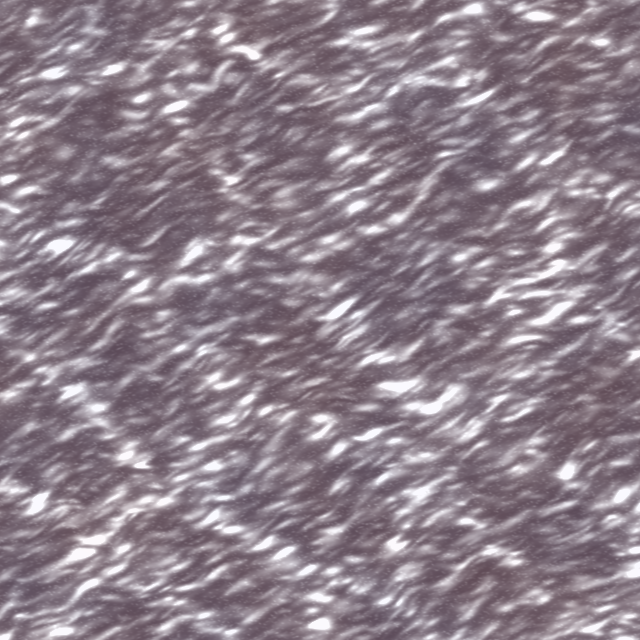
This texture is drawn by a WebGL 1 fragment shader. Its source:

```glsl
precision highp float;
// Creased mauve hide with glossy highlights: short tilted glints are scattered
// in jittered cells, and brightened along a wavering net of cellular creases.
// Layered sines bend the grain and vary its tone.
uniform vec2 u_resolution;

const vec3 SHADE = vec3(0.39, 0.32, 0.37);
const vec3 GLOSS = vec3(0.95, 0.94, 0.96);
const vec3 WARMTH = vec3(0.014, 0.0, -0.012);

const float GLINT_TILT = 0.36;              // radians, rising to the right
const vec2 GLINT_CELL = vec2(0.042, 0.022); // in canvas units
const vec2 FINE_CELL = vec2(0.026, 0.014);
const vec2 SPECK_CELL = vec2(0.0062, 0.0055);
const vec2 GLINT_REACH = vec2(0.45, 0.28);  // in cells
const float GLINT_SWAY = 0.55;              // spread of single glint tilts
const float FINE_WEIGHT = 0.55;
const float SPECK_WEIGHT = 0.17;

const float CREASE_TILT = -0.66;            // radians, falling to the right
const vec2 CREASE_CELL = vec2(0.36, 0.19);
const float CREASE_WIDTH = 0.19;
const float CREASE_GAIN = 0.95;
const float CREASE_GLOW = 0.13;
const float BASE_GAIN = 0.74;
const float BASE_TONE = 0.01;

vec2 hash2(vec2 p) {
  vec3 q = fract(p.xyx * vec3(0.1031, 0.1030, 0.0973));
  q += dot(q, q.yzx + 33.33);
  return fract((q.xx + q.yz) * q.zy);
}

vec2 rotate(vec2 p, float angle) {
  float c = cos(angle), s = sin(angle);
  return vec2(c * p.x + s * p.y, c * p.y - s * p.x);
}

// Smooth variation, roughly within -1 to 1
float layeredSines(vec2 p) {
  float sum = 0.0, weight = 0.5;
  for (int i = 0; i < 4; i++) {
    sum += weight * sin(p.x + 1.7 * sin(p.y * 0.8)) * cos(p.y + 1.3 * sin(p.x * 0.7));
    p = rotate(p, 1.1) * 1.83 + 4.7;
    weight *= 0.6;
  }
  return sum;
}

// One soft elongated spot per cell, with random place, tilt and strength
float glints(vec2 p, vec2 cellSize, float seed) {
  vec2 q = p / cellSize + seed;
  vec2 cell = floor(q);
  float sum = 0.0;
  for (int y = -1; y <= 1; y++) {
    for (int x = -1; x <= 1; x++) {
      vec2 id = cell + vec2(float(x), float(y));
      vec2 look = hash2(id + 71.0);
      vec2 d = q - id - hash2(id);
      d.y -= d.x * (look.x - 0.5) * GLINT_SWAY * cellSize.x / cellSize.y;
      d /= GLINT_REACH * vec2(0.8 + 0.4 * look.x, 1.0);
      sum += mix(0.12, 1.0, look.y * look.y) * exp(-dot(d, d));
    }
  }
  return sum;
}

// Borders between stretched cells: 1 on a crease, 0 inside
float creases(vec2 p) {
  vec2 q = rotate(p, CREASE_TILT) / CREASE_CELL + 17.0;
  vec2 cell = floor(q);
  float nearest = 9.0, second = 9.0;
  for (int y = -1; y <= 1; y++) {
    for (int x = -1; x <= 1; x++) {
      vec2 id = cell + vec2(float(x), float(y));
      float d = length(q - id - 0.15 - 0.7 * hash2(id));
      second = min(second, max(nearest, d));
      nearest = min(nearest, d);
    }
  }
  float edge = (second - nearest) / CREASE_WIDTH;
  return exp(-edge * edge);
}

void main() {
  vec2 p = gl_FragCoord.xy / u_resolution.y;

  // Bend the surface
  vec2 bend = vec2(layeredSines(p * 9.0), layeredSines(p * 9.0 + 21.0));
  vec2 skin = p + 0.018 * bend;
  vec2 grain = rotate(skin, GLINT_TILT);

  // Creases, stronger in places and toward the bottom
  float strength = 0.85 + 0.4 * layeredSines(p * 6.0 + 8.0) - 0.35 * (p.y - 0.5);
  float crease = creases(p + 0.03 * bend) * clamp(strength, 0.2, 1.3);

  // Glints, gathered into fine rising folds
  float fold = sin(rotate(skin, 0.55).y * 125.0 + 3.0 * layeredSines(p * 14.0));
  float gain = (BASE_GAIN + CREASE_GAIN * crease) * (1.0 + 0.2 * fold);
  float shine = glints(grain, GLINT_CELL, 40.0)
              + FINE_WEIGHT * glints(grain, FINE_CELL, 90.0);

  // Tone and colour
  float patches = layeredSines(p * 17.0 + 3.0);
  float speck = glints(p, SPECK_CELL, 150.0) - 0.17;
  float tone = BASE_TONE + gain * shine + CREASE_GLOW * crease
             + 0.04 * patches + SPECK_WEIGHT * speck;
  vec3 color = mix(SHADE, GLOSS, clamp(tone, -0.1, 1.06));
  color += WARMTH * layeredSines(p * 12.0 + 30.0);
  gl_FragColor = vec4(color, 1.0);
}
```
